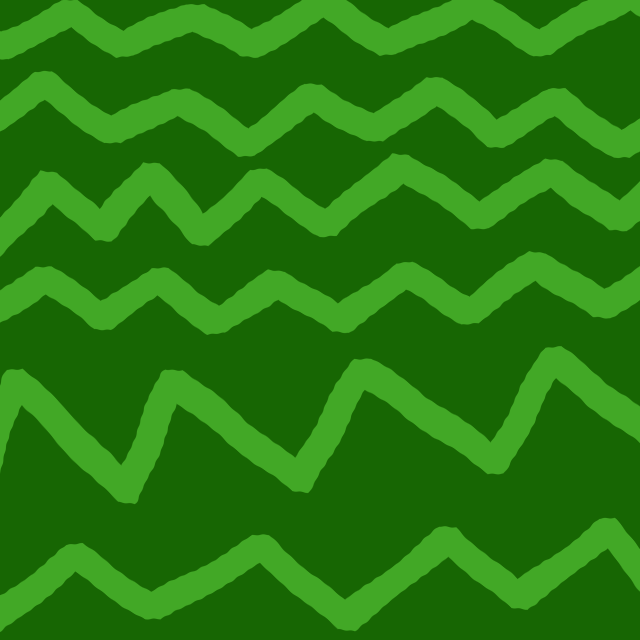
Reproduce this pattern procedurally as a WebGL 2 fragment shader.

```glsl
#version 300 es
precision highp float;

uniform vec2 u_resolution;
out vec4 fragColor;

const vec3 DARK_GREEN = vec3(0.09, 0.40, 0.01);
const vec3 LIGHT_GREEN = vec3(0.26, 0.66, 0.15);
const float STROKE_RADIUS = 0.0218;
const float CAP_HEIGHT = 0.0175;

// Wave given as amplitude, frequency and phase
float wave(float t, vec3 w) {
    return w.x * sin(w.y * t + w.z);
}

// Corner k of a zigzag: odd corners are crests, even ones troughs
// along: start, step, skew; rise: middle, slope, amplitude, growth
vec2 corner(float k, vec3 along, vec3 drift, vec4 rise, vec3 sway) {
    float side = 2.0 * mod(k, 2.0) - 1.0;
    float x = along.x + along.y * k + along.z * side + wave(k, drift);
    float y = rise.x + rise.y * k + side * (rise.z + rise.w * k) + wave(k, sway);
    return vec2(x, y);
}

// Round stroke whose top and bottom are cut flat
float strokeDistance(vec2 p, vec2 a, vec2 b, float radius, float cap) {
    vec2 ab = b - a;
    float t = clamp(dot(p - a, ab) / dot(ab, ab), 0.0, 1.0);
    float body = length(p - a - ab * t) - radius;
    float flatEnds = abs(p.y - 0.5 * (a.y + b.y)) - 0.5 * abs(ab.y) - cap;
    return max(body, flatEnds);
}

// One band across the canvas
float zigzag(vec2 p, vec3 along, vec3 drift, vec4 rise, vec3 sway) {
    float nearest = 1.0;
    vec2 a = corner(-1.0, along, drift, rise, sway);
    for (int i = 0; i < 12; i++) {
        vec2 b = corner(float(i), along, drift, rise, sway);
        nearest = min(nearest, strokeDistance(p, a, b, STROKE_RADIUS, CAP_HEIGHT));
        a = b;
    }
    return nearest;
}

// Hand-cut unevenness: slow bends and a fine ragged edge
vec2 handCut(vec2 p, float bend, float ragged) {
    vec2 slow = vec2(sin(p.y * 43.0 + p.x * 19.0), sin(p.x * 47.0 - p.y * 13.0));
    vec2 fine = vec2(sin(p.y * 310.0 + p.x * 90.0), sin(p.x * 350.0 + p.y * 70.0));
    return p + bend * slow + ragged * fine;
}

void main() {
    vec2 uv = gl_FragCoord.xy / u_resolution;
    vec2 p = handCut(uv, 0.0025, 0.0006);

    // Six bands, top to bottom
    float d = zigzag(p, vec3(-0.007, 0.111, 0.007), vec3(-0.046, 0.35, -0.35),
                     vec4(0.949, 0.0022, 0.022, 0.0017), vec3(0.005, 1.571, 0.0));
    d = min(d, zigzag(p, vec3(-0.02, 0.1, 0.0), vec3(-0.01, 0.785, 0.785),
                      vec4(0.825, -0.001, 0.033, 0.0), vec3(-0.013, 1.0, -2.146)));
    d = min(d, zigzag(p, vec3(-0.048, 0.098, 0.0), vec3(0.036, 0.63, 1.571),
                      vec4(0.669, 0.0034, 0.046, -0.0008), vec3(-0.01, 1.3, 1.571)));
    d = min(d, zigzag(p, vec3(-0.017, 0.0964, 0.0), vec3(-0.031, 0.3, 0.0),
                      vec4(0.528, 0.0019, 0.029, 0.0007), vec3(0.01, 0.63, 1.571)));
    d = min(d, zigzag(p, vec3(-0.082, 0.1354, -0.029), vec3(-0.026, 0.75, -0.68),
                      vec4(0.3125, 0.0062, 0.091, -0.0023), vec3(-0.009, 0.8, -0.8)));
    d = min(d, zigzag(p, vec3(-0.007, 0.1354, 0.0105), vec3(0.021, 0.8, -2.43),
                      vec4(0.076, 0.0055, 0.049, 0.001), vec3(-0.012, 1.571, 1.571)));

    // Smooth edge about one pixel wide
    float edge = 0.7 / min(u_resolution.x, u_resolution.y);
    float paint = 1.0 - smoothstep(-edge, edge, d);
    fragColor = vec4(mix(DARK_GREEN, LIGHT_GREEN, paint), 1.0);
}
```
